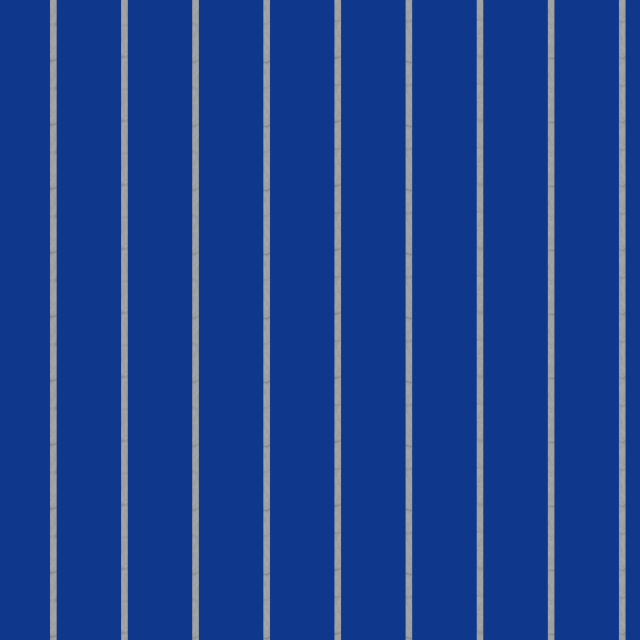
Give the GLSL for this pattern, as a three.js fragment shader.

```glsl
varying vec2 vUv;

const vec2 REPEATS = vec2(9.0, 10.0);
const float STRIPE_CENTER = 0.75;       // within a column
const float STRIPE_HALF_WIDTH = 0.0052; // in canvas widths
const float EDGE_SOFTNESS = 0.0009;
const vec3 BLUE = vec3(0.06, 0.22, 0.55);
const vec3 GREY = vec3(0.63, 0.635, 0.64);

float hash(vec2 p) {
  return fract(sin(dot(p, vec2(127.1, 311.7))) * 43758.55);
}

vec2 gradient(vec2 p, float periodY, float seed) {
  float angle = 6.2832 * hash(vec2(p.x + seed * 17.0, mod(p.y, periodY)));
  return vec2(cos(angle), sin(angle));
}

// Gradient noise that wraps vertically
float noise(vec2 p, float periodY, float seed) {
  vec2 i = floor(p);
  vec2 f = p - i;
  vec2 w = f * f * f * (f * (f * 6.0 - 15.0) + 10.0);
  vec2 e = vec2(0.0, 1.0);
  float a = dot(gradient(i, periodY, seed), f);
  float b = dot(gradient(i + e.yx, periodY, seed), f - e.yx);
  float c = dot(gradient(i + e.xy, periodY, seed), f - e.xy);
  float d = dot(gradient(i + e.yy, periodY, seed), f - e.yy);
  return mix(mix(a, b, w.x), mix(c, d, w.x), w.y);
}

// Thin bent mark crossing the stripe once per row
float crease(float across, float y, float height, float thickness, float seed) {
  float jitter = 0.1 * (hash(vec2(seed, height)) - 0.4);
  float tilt = 0.03 * (hash(vec2(seed, height + 3.0)) - 0.5);
  float bend = tilt * across + 0.012 * across * across;
  float dist = fract(y - height - jitter - bend + 0.5) - 0.5;
  float strength = mix(0.35, 1.0, hash(vec2(seed, height + 7.0)));
  return strength * exp(-dist * dist / (thickness * thickness));
}

// Brightness change of the worn stripe
float wear(float across, float y, float seed) {
  float mottling = 0.035 * noise(vec2(across, y * 7.0), 7.0, seed);
  float grain = 0.03 * noise(vec2(across * 2.0, y * 24.0), 24.0, seed + 20.0);
  float marks = 0.08 * crease(across, y, 0.05, 0.022, seed)
              + 0.05 * crease(across, y, 0.63, 0.025, seed);
  return mottling + grain - marks;
}

void main() {
  vec2 cell = vUv * REPEATS;
  float column = mod(floor(cell.x), REPEATS.x);
  float offset = (fract(cell.x) - STRIPE_CENTER) / REPEATS.x;
  float across = offset / STRIPE_HALF_WIDTH;

  // Stripe with softened, slightly shaded edges
  float blur = max(EDGE_SOFTNESS, 0.6 * fwidth(vUv.x));
  float coverage = 1.0 - smoothstep(-blur, blur, abs(offset) - STRIPE_HALF_WIDTH);
  float shade = 0.02 * smoothstep(0.5, 1.0, abs(across));
  vec3 stripe = GREY + wear(across, fract(cell.y), column) - shade;

  gl_FragColor = vec4(mix(BLUE, stripe, coverage), 1.0);
}
```
